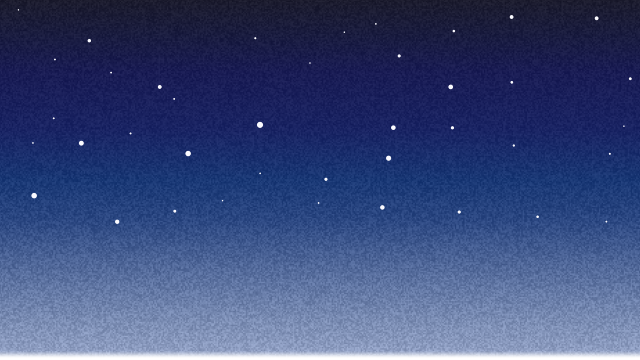
This background is drawn by a WebGL 2 fragment shader. Its source:

```glsl
#version 300 es
precision highp float;
// Night sky fading from near-black to pale blue, with scattered stars, film grain and a white lower rim.

uniform vec2 u_resolution;
out vec4 fragColor;

// Lengths are in canvas heights; depth runs from 0 at the top to 1 at the bottom.
const int STOP_COUNT = 9;
const float SKY_DEPTH[STOP_COUNT] = float[](0.0, 0.10, 0.20, 0.36, 0.50, 0.61, 0.75, 0.90, 0.98);
const vec3 SKY_COLOR[STOP_COUNT] = vec3[](
    vec3(0.11, 0.11, 0.18), vec3(0.10, 0.11, 0.25), vec3(0.10, 0.11, 0.33),
    vec3(0.10, 0.14, 0.39), vec3(0.10, 0.22, 0.46), vec3(0.17, 0.28, 0.51),
    vec3(0.33, 0.42, 0.61), vec3(0.49, 0.56, 0.71), vec3(0.56, 0.62, 0.76));

const vec3 RIM_COLOR = vec3(1.0);
const float RIM_START = 0.972;
const float RIM_END = 0.996;

const vec3 STAR_COLOR = vec3(0.98, 0.98, 1.0);
const vec2 STAR_CELL = vec2(0.1975, 0.128);
const float STAR_ROWS = 5.0;
const float STAR_CHANCE = 0.9;
const float STAR_MARGIN = 0.1;
const float STAR_MIN_RADIUS = 0.0018;
const float STAR_MAX_RADIUS = 0.0085;
const float STAR_SIZE_BIAS = 2.0;
const float STAR_SEED = 17.0;

const float GRAIN_SCALE = 260.0;
const float GRAIN_TOP = 0.07;
const float GRAIN_BOTTOM = 0.15;

float hash(vec2 p) {
    vec3 q = fract(p.xyx * 0.1031);
    q += dot(q, q.yzx + 33.33);
    return fract((q.x + q.y) * q.z);
}

float valueNoise(vec2 p) {
    vec2 cell = floor(p);
    vec2 f = fract(p);
    f = f * f * (3.0 - 2.0 * f);
    float low = mix(hash(cell), hash(cell + vec2(1.0, 0.0)), f.x);
    float high = mix(hash(cell + vec2(0.0, 1.0)), hash(cell + vec2(1.0)), f.x);
    return mix(low, high, f.y);
}

vec3 skyGradient(float depth) {
    vec3 color = SKY_COLOR[0];
    for (int i = 1; i < STOP_COUNT; i++) {
        float blend = clamp((depth - SKY_DEPTH[i - 1]) / (SKY_DEPTH[i] - SKY_DEPTH[i - 1]), 0.0, 1.0);
        color = mix(color, SKY_COLOR[i], blend);
    }
    return color;
}

// One jittered star per grid cell, kept clear of the cell borders.
float starCoverage(vec2 p, float pixel) {
    vec2 cell = floor(p / STAR_CELL);
    vec2 key = cell + STAR_SEED;
    if (cell.y >= STAR_ROWS || hash(key + 91.0) > STAR_CHANCE) return 0.0;
    vec2 jitter = vec2(hash(key), hash(key.yx + 47.0));
    vec2 center = (cell + mix(vec2(STAR_MARGIN), vec2(1.0 - STAR_MARGIN), jitter)) * STAR_CELL;
    float size = pow(hash(key + 130.0), STAR_SIZE_BIAS);
    float radius = mix(STAR_MIN_RADIUS, STAR_MAX_RADIUS, size);
    float edge = length(p - center) - radius;
    return 1.0 - smoothstep(-0.6 * pixel, 0.6 * pixel, edge);
}

void main() {
    float pixel = 1.0 / u_resolution.y;
    vec2 p = gl_FragCoord.xy * pixel;
    float depth = 1.0 - p.y;

    // Sky and grain
    vec3 color = skyGradient(depth);
    float grain = valueNoise(p * GRAIN_SCALE) - 0.5;
    color += grain * mix(GRAIN_TOP, GRAIN_BOTTOM, smoothstep(0.3, 0.9, depth));

    // Stars and the bright lower rim
    color = mix(color, STAR_COLOR, starCoverage(vec2(p.x, depth), pixel));
    color = mix(color, RIM_COLOR, smoothstep(RIM_START, RIM_END, depth));

    fragColor = vec4(clamp(color, 0.0, 1.0), 1.0);
}
```
